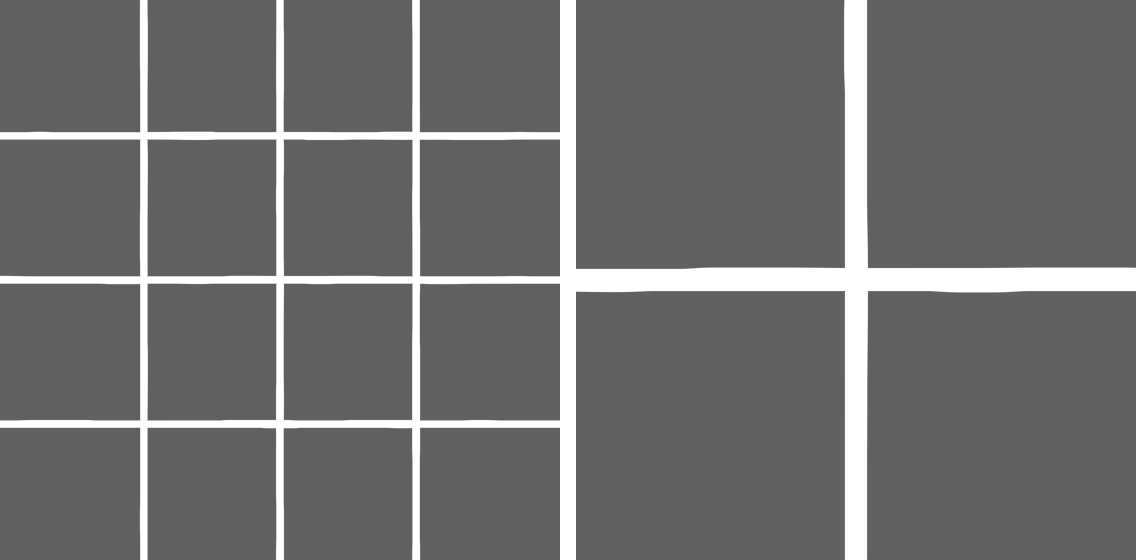
Left: the whole. Right: its middle third, enlarged.
A Shadertoy shader for this pattern:

```glsl
// Four by four grey tiles parted by three white joints each way.
// Each joint is a distance to its nearest repeated centre line; smooth
// noise along its length nudges both edges slightly, as if hand cut.

float hash(vec2 p) {
    return fract(sin(dot(p, vec2(127.1, 311.7))) * 43758.55);
}

float noise(float x, float seed) {
    float cell = floor(x);
    float t = smoothstep(0.0, 1.0, fract(x));
    return mix(hash(vec2(cell, seed)), hash(vec2(cell + 1.0, seed)), t);
}

// Signed distance to the edge of the nearest of three joints
float jointDistance(float across, float along, float pitch, float wear, float seed) {
    float index = clamp(round(across / pitch), -1.0, 1.0);
    float offset = across - index * pitch;
    float side = offset < 0.0 ? 0.0 : 1.0;

    // Sparse shallow bumps, separate for each joint and side
    float bump = noise(along * 14.0, seed + index * 5.0 + side * 2.0);
    float bulge = wear * smoothstep(0.55, 0.8, bump);
    return abs(offset) - 0.0066 - bulge;
}

void mainImage(out vec4 fragColor, in vec2 fragCoord) {
    vec2 p = fragCoord / iResolution.xy - 0.5;
    float pixel = 1.0 / min(iResolution.x, iResolution.y);

    // Columns sit a little closer together than rows
    float vertical = jointDistance(p.x, p.y, 0.2431, 0.0005, 11.0);
    float horizontal = jointDistance(p.y, p.x, 0.2574, 0.0008, 37.0);
    float joint = min(vertical, horizontal);

    float cover = 1.0 - smoothstep(-0.75 * pixel, 0.75 * pixel, joint);
    vec3 tile = vec3(0.378);
    fragColor = vec4(mix(tile, vec3(1.0), cover), 1.0);
}
```
